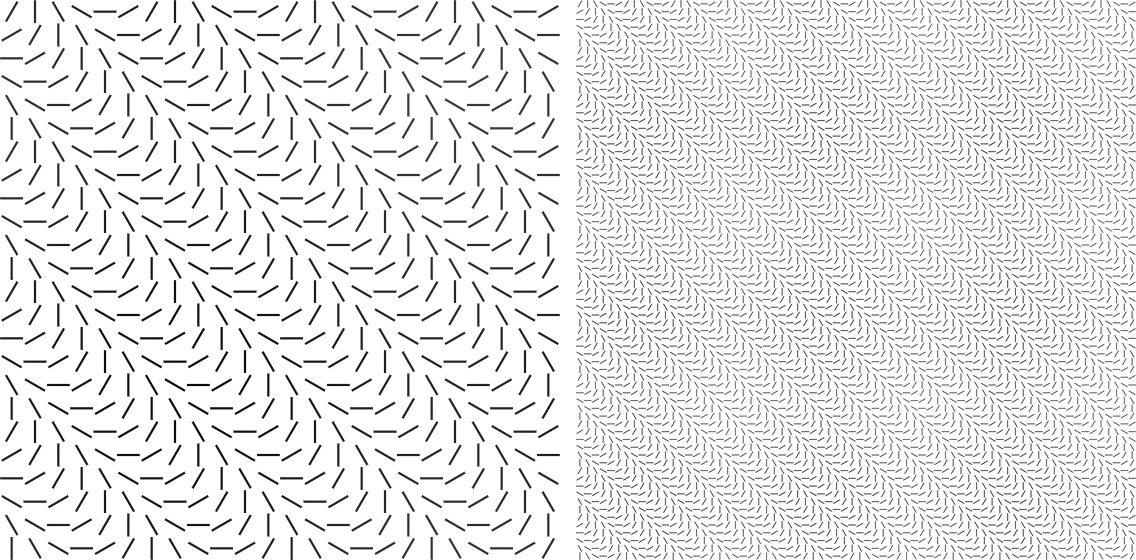
Left: one tile. Right: repeated 3 by 3.
A Shadertoy shader for this pattern:

```glsl
// Short dark strokes on a white 24 by 24 grid, each turned 30 degrees from its neighbours.
const float TAU = 6.2831853;
const float CELLS = 24.0;

// Signed distance to a box with the given half size
float boxDistance(vec2 p, vec2 halfSize) {
    vec2 d = abs(p) - halfSize;
    return length(max(d, 0.0)) + min(max(d.x, d.y), 0.0);
}

void mainImage(out vec4 fragColor, in vec2 fragCoord) {
    vec2 grid = fragCoord / iResolution.xy * CELLS;
    vec2 cell = floor(grid);
    float pixel = CELLS / min(iResolution.x, iResolution.y);

    // Turn the stroke by its diagonal index; six steps make a half turn
    float angle = TAU / 4.0 + mod(cell.x + cell.y, 6.0) * TAU / 12.0;
    float c = cos(angle), s = sin(angle);
    vec2 p = fract(grid) - 0.5;
    vec2 along = vec2(c * p.x + s * p.y, c * p.y - s * p.x);
    float stroke = clamp(0.5 - boxDistance(along, vec2(0.49, 0.047)) / pixel, 0.0, 1.0);

    // Ink fades gently toward the upper right and wraps at the edges
    vec2 fade = 0.5 - 0.5 * cos(TAU * (grid / CELLS - 0.32));
    float ink = 0.04 + 0.09 * (fade.x + fade.y);

    fragColor = vec4(vec3(mix(1.0, ink, stroke)), 1.0);
}
```
